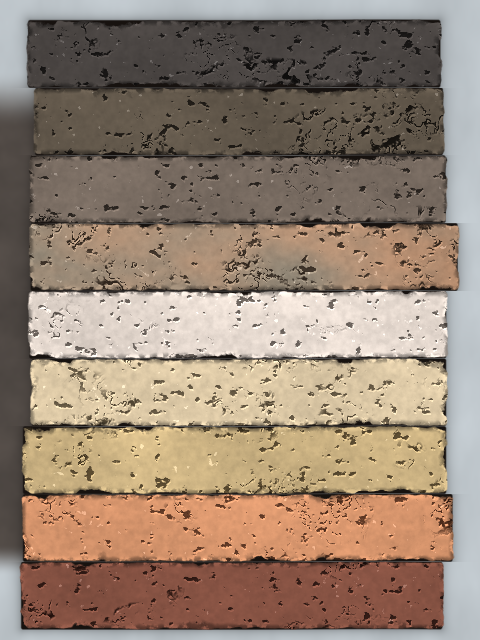
This texture is drawn by a WebGL 1 fragment shader. Its source:

```glsl
precision highp float;
uniform vec2 u_resolution;

// Layout, in units of the canvas height
const float ROWS = 9.0;
const float STACK_BOTTOM = 0.018;
const float PITCH = 0.1058;
const float JOINT = 0.0030;
const float CORNER = 0.007;
const float SAG = 0.004;
const float CHIP_DEPTH = 0.009;
const float GRAIN = 0.15;
const float RELIEF = 0.30;

// Surroundings
const vec3 PLASTER = vec3(0.75, 0.78, 0.80);
const vec3 SHADE = vec3(0.29, 0.26, 0.24);
const vec3 GAP = vec3(0.09, 0.07, 0.06);

// Fired clay, bottom to top
const vec3 RED = vec3(0.52, 0.32, 0.26);
const vec3 ORANGE = vec3(0.85, 0.59, 0.43);
const vec3 OCHRE = vec3(0.81, 0.71, 0.52);
const vec3 CREAM = vec3(0.89, 0.81, 0.67);
const vec3 WHITE = vec3(0.92, 0.87, 0.83);
const vec3 TAN = vec3(0.65, 0.55, 0.46);
const vec3 TAUPE = vec3(0.47, 0.42, 0.38);
const vec3 UMBER = vec3(0.38, 0.34, 0.29);
const vec3 COAL = vec3(0.29, 0.27, 0.26);

float hash(vec2 p) {
  vec3 q = fract(vec3(p.xyx) * 0.1031);
  q += dot(q, q.yzx + 33.33);
  return fract((q.x + q.y) * q.z);
}

float noise(vec2 p) {
  vec2 i = floor(p), f = fract(p);
  f = f * f * (3.0 - 2.0 * f);
  return mix(mix(hash(i), hash(i + vec2(1, 0)), f.x),
             mix(hash(i + vec2(0, 1)), hash(i + vec2(1, 1)), f.x), f.y);
}

float fbm(vec2 p) {
  float sum = 0.0, amp = 0.5;
  for (int i = 0; i < 4; i++) {
    sum += amp * noise(p);
    p = mat2(1.6, 1.2, -1.2, 1.6) * p + 5.7;
    amp *= 0.5;
  }
  return sum / 0.9375;
}

// Clay colour of a row, with its left and right ends in span
vec3 brick(float row, out vec2 span) {
  if (row < 0.5) { span = vec2(0.031, 0.693); return RED; }
  if (row < 1.5) { span = vec2(0.034, 0.709); return ORANGE; }
  if (row < 2.5) { span = vec2(0.034, 0.699); return OCHRE; }
  if (row < 3.5) { span = vec2(0.048, 0.699); return CREAM; }
  if (row < 4.5) { span = vec2(0.044, 0.699); return WHITE; }
  if (row < 5.5) { span = vec2(0.046, 0.717); return TAN; }
  if (row < 6.5) { span = vec2(0.046, 0.698); return TAUPE; }
  if (row < 7.5) { span = vec2(0.053, 0.694); return UMBER; }
  span = vec2(0.042, 0.690);
  return COAL;
}

float boxDistance(vec2 p, vec2 halfSize, float radius) {
  vec2 q = abs(p) - halfSize + radius;
  return length(max(q, 0.0)) + min(max(q.x, q.y), 0.0) - radius;
}

// Broken cracks and small pits, 0 on the face and 1 at the bottom
float cavities(vec2 p) {
  float warp = fbm(p * 45.0) - 0.5;
  float ridge = abs(noise(p * vec2(30.0, 52.0) + warp * 5.0) - 0.5);
  float patches = smoothstep(0.54, 0.74, noise(p * vec2(15.0, 24.0) + 11.0));
  float broken = smoothstep(0.40, 0.58, fbm(p * 85.0 + 3.0));
  float crack = (1.0 - smoothstep(0.02, 0.10, ridge)) * patches * broken;
  float pit = smoothstep(0.69, 0.77, fbm(p * vec2(75.0, 105.0) + 31.0));
  return max(crack, pit * 0.85);
}

void main() {
  vec2 p = gl_FragCoord.xy / u_resolution.y;
  float px = 1.0 / u_resolution.y;

  // Plaster wall, shaded along the left of the stack
  vec3 color = PLASTER * (0.94 + 0.12 * fbm(p * vec2(18.0, 9.0)));
  float shade = smoothstep(0.10, 0.15, p.y) * (1.0 - smoothstep(0.80, 0.89, p.y));
  shade *= 1.0 - smoothstep(0.05, 0.12, p.x);
  color = mix(color, SHADE * (0.85 + 0.3 * fbm(p * 20.0)), shade * 0.95);

  // Row and position within its brick
  float y = p.y - STACK_BOTTOM + SAG * (noise(vec2(p.x * 5.0, 2.0)) - 0.5);
  float row = clamp(floor(y / PITCH), 0.0, ROWS - 1.0);
  vec2 span;
  vec3 clay = brick(row, span);
  vec2 local = vec2(p.x - 0.5 * (span.x + span.y), y - (row + 0.5) * PITCH);
  vec2 halfSize = vec2(0.5 * (span.y - span.x), 0.5 * (PITCH - JOINT));
  vec2 seed = p + row * vec2(7.31, 3.17);

  // Dark joints and soft contact shadow behind the bricks
  float stack = boxDistance(local, halfSize + vec2(-0.002, 0.5 * JOINT), CORNER * 0.5);
  color *= 1.0 - 0.25 * exp(-max(stack, 0.0) * 120.0);
  color = mix(color, GAP, 1.0 - smoothstep(-px, px, stack));

  // Ragged, chipped outline
  float chips = smoothstep(0.60, 0.85, noise(seed * 32.0 + 4.0)) * fbm(seed * 110.0);
  float edge = boxDistance(local, halfSize, CORNER);
  edge += CHIP_DEPTH * chips + 0.005 * (fbm(seed * 70.0) - 0.46);

  // Mottled face, with warm and grey stains strongest on the tan row
  float stain = fbm(seed * vec2(7.0, 12.0)) - 0.5;
  float blotchy = 1.0 - min(abs(row - 5.0), 1.0);
  vec3 face = clay * (1.0 + 0.22 * stain + GRAIN * (fbm(seed * 130.0) - 0.5));
  float warm = stain + 0.5 * smoothstep(0.5, 0.72, p.x) - 0.1;
  face *= 1.0 + blotchy * warm * vec3(0.25, -0.02, -0.18);
  face += 0.16 * smoothstep(0.77, 0.84, fbm(seed * 95.0 + 57.0));

  // Hollows lit from above, and a crumbly rim
  float depth = cavities(seed);
  float above = cavities(seed + vec2(-0.001, 0.0025));
  face *= 1.0 + RELIEF * clamp(above - depth, -0.5, 0.6);
  face = mix(face, clay * clay * 0.32, depth * 0.88);
  float rim = smoothstep(-0.009, -0.001, edge);
  float crumbs = smoothstep(0.40, 0.65, fbm(seed * 100.0 + 19.0));
  face *= 1.0 + rim * mix(-0.35, 0.12, crumbs);

  color = mix(color, face, 1.0 - smoothstep(-px, px, edge));
  gl_FragColor = vec4(clamp(color, 0.0, 1.0), 1.0);
}
```
